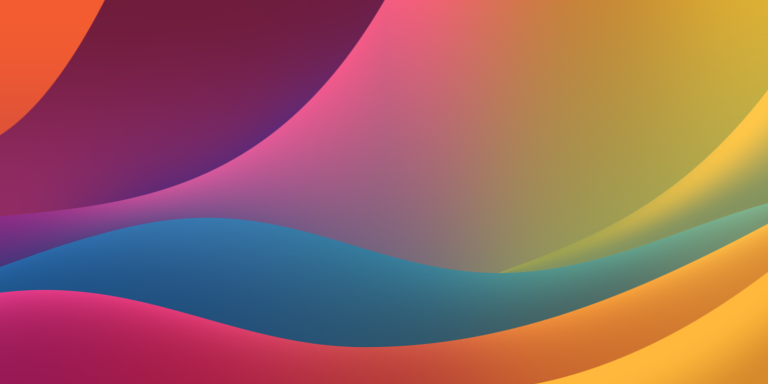
A Shadertoy shader for this background:

```glsl
// Flowing layered waves: warm and cool ribbons with soft inner shading.
// Each layer lies above or below a height curve; its colour blends two
// horizontal ramps by depth, and layers are composited back to front.

const float RAMP_SHARPNESS = 2.2;  // separation of neighbouring ramp colours
const float RIM_DEPTH = 0.075;     // reach of the glow along the ribbon's crest
const float SHADE_DEPTH = 0.12;    // reach of the violet shade on the plum fold
const float PI = 3.14159265;

// Ramps: five colours evenly spaced from the left to the right edge
const vec3 SKY_HIGH[5] = vec3[5](vec3(.52, .15, .51), vec3(.84, .36, .63),
    vec3(1.0, .34, .53), vec3(.75, .51, .20), vec3(.88, .71, .20));
const vec3 SKY_LOW[5] = vec3[5](vec3(.26, .19, .47), vec3(.46, .31, .55),
    vec3(.45, .38, .50), vec3(.58, .62, .34), vec3(.68, .68, .32));
const vec3 SEA_HIGH[5] = vec3[5](vec3(.15, .39, .65), vec3(.23, .48, .70),
    vec3(.20, .48, .61), vec3(.34, .60, .54), vec3(.52, .72, .56));
const vec3 SEA_LOW[5] = vec3[5](vec3(.12, .34, .56), vec3(.13, .31, .49),
    vec3(.17, .33, .43), vec3(.28, .40, .39), vec3(.49, .61, .45));
const vec3 RIBBON_RIM[5] = vec3[5](vec3(.90, .23, .55), vec3(.90, .23, .47),
    vec3(.78, .29, .27), vec3(.97, .61, .22), vec3(1.0, .76, .28));
const vec3 RIBBON_BODY[5] = vec3[5](vec3(.57, .09, .33), vec3(.64, .10, .26),
    vec3(.67, .20, .20), vec3(.78, .40, .17), vec3(.82, .50, .18));

const vec3 PLUM_HIGH = vec3(.44, .11, .23);
const vec3 PLUM_LOW = vec3(.57, .17, .39);
const vec3 VIOLET = vec3(.37, .16, .46);
const vec3 ORANGE_HIGH = vec3(.95, .36, .19);
const vec3 ORANGE_LOW = vec3(.87, .32, .22);
const vec3 OLIVE = vec3(.61, .63, .32);
const vec3 SAGE = vec3(.52, .58, .37);
const vec3 SUNLIGHT = vec3(1.0, .78, .28);
const vec3 AMBER = vec3(1.0, .72, .23);
const vec3 OCHRE = vec3(.84, .54, .17);

// Smooth blend of evenly spaced colours, with x from 0 to 2
vec3 ramp(vec3 colours[5], float x) {
    vec3 sum = vec3(0.0);
    float total = 0.0;
    for (int i = 0; i < 5; i++) {
        float offset = 2.0 * x - float(i);
        float weight = exp(-RAMP_SHARPNESS * offset * offset);
        sum += weight * colours[i];
        total += weight;
    }
    return sum / total;
}

// Height curves of the layer edges
float orangeEdge(float x) { return 0.648 + 0.635 * x + 2.4 * x * x; }

float plumEdge(float x) {
    float cube = x * x * x;
    return 0.437 + 0.09 * x + 0.4 * cube + 0.07 * cube * cube;
}

float seaEdge(float x) {
    float rise = max(x - 1.6, 0.0);
    float dip = max(0.2 - x, 0.0);
    return 0.361 + 0.072 * cos(PI * (x - 0.54) / 0.76)
        + 0.25 * rise * rise - 0.3 * dip * dip;
}

float ribbonEdge(float x) {
    float d = x - 0.95;
    float swell = 0.1705 + 0.0745 * cos(PI * (x - 0.117) / 0.833);
    float climb = 0.096 + 0.33 * d * d - 0.035 * d * d * d * d;
    return d < 0.0 ? swell : climb;
}

float foldEdge(float x) {
    float d = x - 1.3;
    return 0.29 + 0.37 * d + 0.633 * d * d * d;
}

float amberEdge(float x) {
    float d = x - 1.393;
    return 0.2 * d + 0.463 * d * abs(d);
}

// Antialiased coverage, one where the signed height is positive
float cover(float height) {
    float width = 0.75 * fwidth(height);
    return smoothstep(-width, width, height);
}

void mainImage(out vec4 fragColor, in vec2 fragCoord) {
    vec2 p = fragCoord / iResolution.xy * vec2(2.0, 1.0);
    float x = p.x, y = p.y;
    float plum = plumEdge(x), sea = seaEdge(x), ribbon = ribbonEdge(x);
    float fold = foldEdge(x), amber = amberEdge(x), orange = orangeEdge(x);

    // Sky between the sea and the plum fold
    float lift = clamp((y - sea) / (min(plum, 1.0) - sea), 0.0, 1.0);
    vec3 colour = mix(ramp(SKY_LOW, x), ramp(SKY_HIGH, x), lift);

    // Sunlit fold on the right
    float depth = clamp((fold - y) / max(fold - sea, 0.01), 0.0, 1.0);
    vec3 crest = mix(OLIVE, SUNLIGHT, smoothstep(1.4, 1.98, x));
    colour = mix(colour, mix(crest, SAGE, smoothstep(0.1, 0.95, depth)), cover(fold - y));

    // Plum fold with violet shade, then the orange corner
    vec3 plumColour = mix(PLUM_LOW, PLUM_HIGH, smoothstep(0.45, 1.0, y));
    float shade = exp(-max(y - plum, 0.0) / SHADE_DEPTH);
    shade *= smoothstep(0.0, 0.45, x) * (1.0 - 0.7 * smoothstep(0.7, 1.0, x));
    colour = mix(colour, mix(plumColour, VIOLET, shade), cover(y - plum));
    vec3 orangeColour = mix(ORANGE_LOW, ORANGE_HIGH, smoothstep(0.6, 0.95, y));
    colour = mix(colour, orangeColour, cover(y - orange));

    // Sea wave, lit from its crest
    float seaLight = clamp((y - ribbon) / (sea - ribbon), 0.0, 1.0);
    vec3 seaColour = mix(ramp(SEA_LOW, x), ramp(SEA_HIGH, x), pow(seaLight, 1.5));
    colour = mix(colour, seaColour, cover(sea - y));

    // Glowing ribbon and the amber corner in front
    float glow = exp(-max(ribbon - y, 0.0) / RIM_DEPTH);
    vec3 ribbonColour = mix(ramp(RIBBON_BODY, x), ramp(RIBBON_RIM, x), glow);
    colour = mix(colour, ribbonColour, cover(ribbon - y));
    vec3 amberColour = mix(AMBER, OCHRE, smoothstep(0.04, 0.26, amber - y));
    colour = mix(colour, amberColour, cover(amber - y));

    fragColor = vec4(colour, 1.0);
}
```
